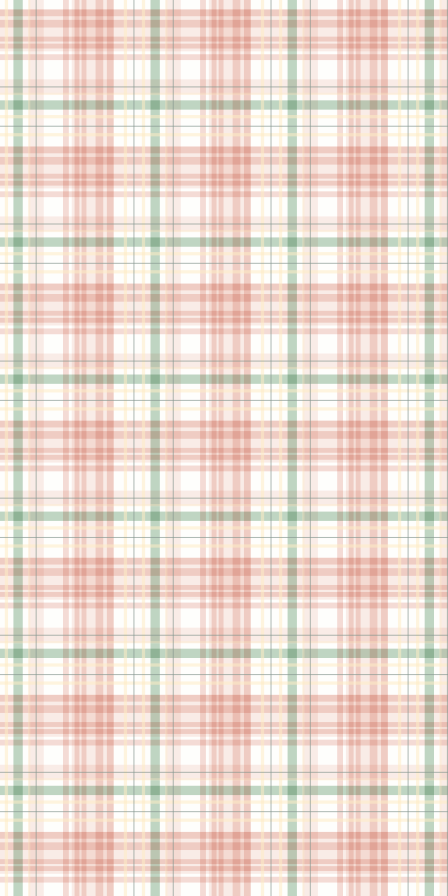
Write a Shadertoy shader that draws this pattern.

```glsl
// Soft pastel plaid: translucent pink, sage, cream and grey stripes woven both ways.

// Exact pixel coverage of a stripe; t is the position within a sett of 117.5 threads.
float stripe(float t, float center, float width, float px) {
    float d = abs(mod(t - center + 58.75, 117.5) - 58.75);
    float overlap = min(d + 0.5 * px, 0.5 * width) - max(d - 0.5 * px, -0.5 * width);
    return clamp(overlap / px, 0.0, 1.0);
}

// Sheer dyed bands, multiplied so that crossings deepen.
vec3 sheerBands(float t, float px) {
    float wash = stripe(t, 15.5, 13.0, px) + stripe(t, 64.0, 36.0, px);
    float rose = stripe(t, 41.0, 5.0, px) + stripe(t, 50.5, 4.2, px)
               + stripe(t, 56.5, 4.2, px) + stripe(t, 69.7, 6.6, px)
               + stripe(t, 79.0, 5.8, px);
    float sage = stripe(t, 0.0, 8.0, px);
    return mix(vec3(1.0), vec3(0.98, 0.93, 0.915), wash)
         * mix(vec3(1.0), vec3(0.96, 0.865, 0.845), rose)
         * mix(vec3(1.0), vec3(0.75, 0.84, 0.77), sage);
}

float creamLines(float t, float px) {
    return stripe(t, 92.0, 2.8, px) + stripe(t, 107.5, 2.8, px)
         + 0.6 * stripe(t, 9.5, 2.0, px);
}

float greyLines(float t, float px) {
    return stripe(t, 15.5, 0.9, px) + stripe(t, 99.3, 0.9, px);
}

void mainImage(out vec4 fragColor, in vec2 fragCoord) {
    // The same sett runs rightward and upward, 384 threads across the canvas.
    float px = 384.0 / iResolution.x;
    vec2 t = fragCoord * px - vec2(15.5, 90.5);

    vec3 color = vec3(0.998, 0.995, 0.99);
    color *= sheerBands(t.x, px) * sheerBands(t.y, px);

    // Fine lines lie over the sheer bands.
    vec3 cream = vec3(0.995, 0.925, 0.77);
    color = mix(color, cream, 0.55 * creamLines(t.x, px));
    color = mix(color, cream, 0.55 * creamLines(t.y, px));
    vec3 grey = vec3(0.52, 0.59, 0.56);
    color = mix(color, grey, 0.65 * greyLines(t.x, px));
    color = mix(color, grey, 0.65 * greyLines(t.y, px));

    fragColor = vec4(color, 1.0);
}
```
